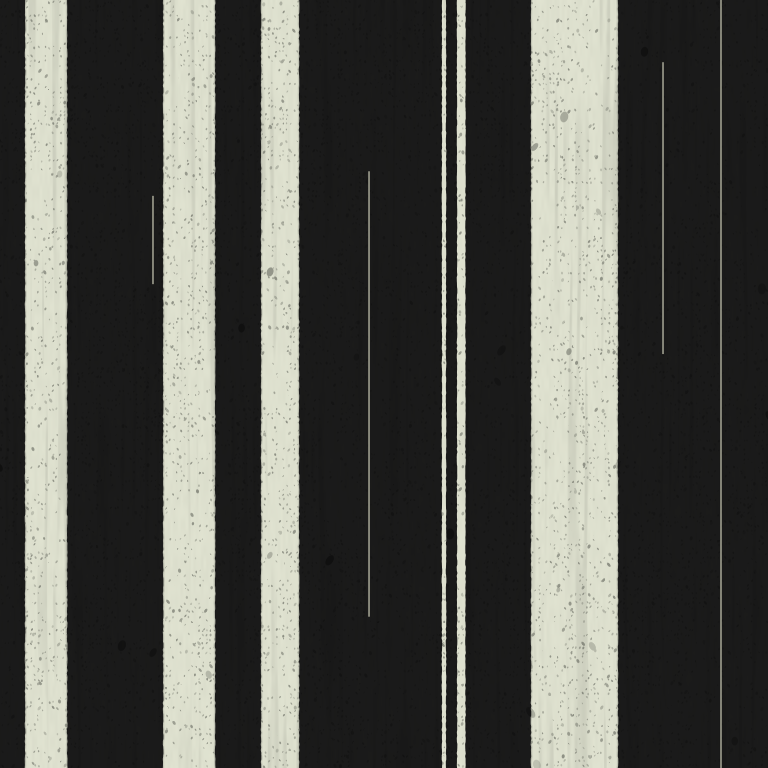
A Shadertoy shader for this pattern:

```glsl
// Pale vertical bands and hairlines on near-black, like a worn print on wood.
// Bands are exact box coverages; value noise stretched along y gives the grain,
// and jittered cells scatter the small grey specks and rare larger blots.

float hash(vec2 p) {
    return fract(sin(dot(p, vec2(127.1, 311.7))) * 43758.5453);
}

float noise(vec2 p) {
    vec2 i = floor(p), f = fract(p);
    f = f * f * (3.0 - 2.0 * f);
    return mix(mix(hash(i), hash(i + vec2(1, 0)), f.x),
               mix(hash(i + vec2(0, 1)), hash(i + vec2(1, 1)), f.x), f.y);
}

// Share of a pixel of width px around x that lies between a and b
float coverage(float x, float a, float b, float px) {
    return clamp(min(x + 0.5 * px, b) - max(x - 0.5 * px, a), 0.0, px) / px;
}

// One jittered oval speck per cell, present with the given chance
float specks(vec2 p, vec2 cells, float chance, float radius, float px) {
    vec2 id = floor(p * cells);
    vec2 jitter = 0.25 + 0.5 * vec2(hash(id + 3.1), hash(id + 17.7));
    vec2 d = p - (id + jitter) / cells;
    d.x += d.y * (hash(id + 41.3) - 0.5);
    float r = radius * (0.55 + 0.65 * hash(id + 8.9));
    float disc = 1.0 - smoothstep(-0.6 * px, 0.6 * px, length(d * vec2(1.0, 0.75)) - r);
    return disc * step(hash(id), chance) * (0.4 + 0.6 * hash(id + 29.3));
}

void mainImage(out vec4 fragColor, in vec2 fragCoord) {
    vec2 uv = fragCoord / iResolution.xy;
    float px = 1.0 / iResolution.x;

    // Wide bands: left and right edges, slightly rough
    vec2 bands[6] = vec2[6](
        vec2(0.0326, 0.0875), vec2(0.2124, 0.2802), vec2(0.3399, 0.3895),
        vec2(0.5754, 0.5808), vec2(0.5951, 0.6061), vec2(0.6914, 0.8047));
    float band = 0.0, rim = 0.0;
    for (int i = 0; i < 6; i++) {
        float rough = 0.0009 * (noise(vec2(float(i) * 9.0, uv.y * 260.0)) - 0.5);
        vec2 edge = bands[i] + vec2(rough, -rough);
        band += coverage(uv.x, edge.x, edge.y, px);
        float inside = min(uv.x - edge.x, edge.y - uv.x);
        rim = max(rim, step(0.02, edge.y - edge.x) * (1.0 - smoothstep(0.0, 0.0028, abs(inside))));
    }

    // Hairlines: x, bottom, top
    vec3 hairs[4] = vec3[4](
        vec3(0.1992, 0.630, 0.745), vec3(0.4805, 0.197, 0.777),
        vec3(0.8633, 0.539, 0.919), vec3(0.9388, -0.1, 1.1));
    float hair = 0.0;
    for (int i = 0; i < 4; i++) {
        vec3 h = hairs[i];
        hair += coverage(uv.x, h.x - 0.0008, h.x + 0.0008, px) * coverage(uv.y, h.y, h.z, px);
    }

    // Wood grain: wavering streaks along y
    float sway = 0.008 * noise(uv * vec2(7.0, 4.0));
    float grain = noise(vec2((uv.x + sway) * 190.0, uv.y * 5.0));
    float streak = smoothstep(0.6, 0.95, grain);
    float fine = noise(uv * vec2(300.0, 60.0)) - 0.5;

    // Wear: dense small specks in patches, plus rare blots
    float patchy = noise(uv * vec2(45.0, 12.0)) * (0.6 + 0.8 * noise(uv * 6.0 + 5.0));
    float wear = specks(uv, vec2(210.0, 170.0), 0.05 + 0.28 * patchy, 0.0011, px);
    wear = max(wear, specks(uv + 0.37, vec2(120.0, 95.0), 0.04 + 0.16 * patchy, 0.0017, px));
    float blot = specks(uv + 0.71, vec2(26.0), 0.035, 0.0045, px);

    // Pale ink
    vec3 pale = vec3(0.868, 0.878, 0.808) * (1.0 - 0.07 * streak + 0.025 * fine);
    pale *= 1.0 - rim * (0.08 + 0.18 * noise(uv * vec2(60.0, 220.0)));
    pale = mix(pale, vec3(0.45, 0.46, 0.42), max(0.75 * wear, 0.7 * blot));

    // Dark ground
    vec3 dark = vec3(0.102, 0.102, 0.101) * (1.0 - 0.07 * streak + 0.05 * fine);
    dark *= 1.0 - max(0.25 * wear, 0.4 * blot);

    vec3 color = mix(dark, pale, clamp(band, 0.0, 1.0));
    color = mix(color, vec3(0.78, 0.78, 0.70), clamp(hair, 0.0, 1.0));
    fragColor = vec4(color, 1.0);
}
```
